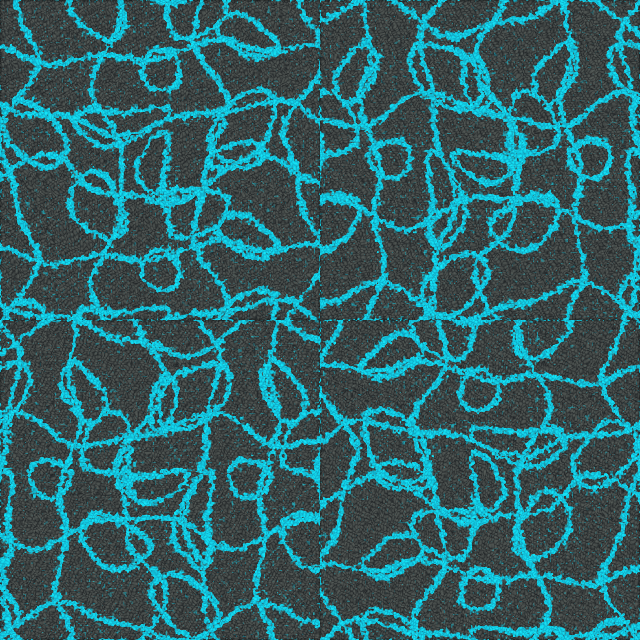
Reproduce this texture procedurally as a WebGL 2 fragment shader.

```glsl
#version 300 es
precision highp float;
// Four turned and mirrored carpet tiles of charcoal loops with tangled cyan lines.
uniform vec2 u_resolution;
out vec4 fragColor;

const float PERIOD = 0.625;             // the tangle repeats along a tile's y axis
const float WAVE = 6.2831853 / PERIOD;

float hash(vec2 p) {
  return fract(sin(dot(p, vec2(127.1, 311.7))) * 43758.5453);
}

float noise(vec2 p) {
  vec2 i = floor(p), f = fract(p);
  f = f * f * (3.0 - 2.0 * f);
  return mix(mix(hash(i), hash(i + vec2(1, 0)), f.x),
             mix(hash(i + vec2(0, 1)), hash(i + 1.0), f.x), f.y);
}

// Approximate distance to a tilted ellipse outline, repeated along y
float ring(vec2 p, vec2 center, vec2 radius, float tilt) {
  vec2 d = p - center;
  d.y -= PERIOD * round(d.y / PERIOD);
  float c = cos(tilt), s = sin(tilt);
  d = mat2(c, -s, s, c) * d;
  float k = length(d / radius);
  return abs(k * (k - 1.0)) / max(length(d / (radius * radius)), 0.001);
}

// Distance to the nearest line of the tangle
float tangle(vec2 p) {
  p += vec2(0.02 * sin(2.0 * WAVE * p.y + 7.0 * p.x), 0.018 * sin(19.0 * p.x + WAVE * p.y));
  float d = 1.0;

  // Strands running down the tile
  for (int i = 0; i < 4; i++) {
    float n = float(i), phase = WAVE * p.y + 2.1 * n;
    float slope = 0.05 * WAVE * cos(phase);
    d = min(d, abs(p.x - 0.05 - 0.3 * n - 0.05 * sin(phase)) / sqrt(1.0 + slope * slope));
  }
  // Strands running across it
  for (int i = 0; i < 3; i++) {
    float n = float(i), amp = 0.025 + 0.02 * n, freq = 6.0 + 1.5 * n;
    float phase = freq * p.x - 1.3 * n, slope = amp * freq * cos(phase);
    float y = p.y - 0.165 - 0.2 * n - amp * sin(phase);
    y -= PERIOD * round(y / PERIOD);
    d = min(d, abs(y) / sqrt(1.0 + slope * slope));
  }
  // Leaf and bean shaped loops
  d = min(d, ring(p, vec2(0.78, 0.11), vec2(0.10, 0.05), 0.15));
  d = min(d, ring(p, vec2(0.52, 0.21), vec2(0.055, 0.075), -0.3));
  d = min(d, ring(p, vec2(0.75, 0.49), vec2(0.08, 0.045), 0.0));
  d = min(d, ring(p, vec2(0.11, 0.42), vec2(0.075, 0.125), -0.25));
  d = min(d, ring(p, vec2(0.31, 0.64), vec2(0.07, 0.125), -0.15));
  d = min(d, ring(p, vec2(0.60, 0.66), vec2(0.10, 0.08), 0.35));
  d = min(d, ring(p, vec2(0.77, 0.39), vec2(0.10, 0.12), 0.2));
  d = min(d, ring(p, vec2(0.49, 0.52), vec2(0.045, 0.09), 0.1));
  d = min(d, ring(p, vec2(0.37, 0.385), vec2(0.14, 0.05), -0.15));
  return d;
}

void main() {
  vec2 uv = gl_FragCoord.xy / u_resolution;
  uv.y = 1.0 - uv.y;

  // Two by two tiles: mirror the lower row, quarter-turn the odd diagonal
  vec2 tile = floor(uv * 2.0), p = fract(uv * 2.0);
  vec2 border = min(p, 1.0 - p);
  if (tile.y > 0.5) p.x = 1.0 - p.x;
  if (tile.x != tile.y) p = vec2(1.0 - p.y, p.x);
  vec2 seed = tile * 37.0;

  // Staggered yarn loops, slightly twisted
  vec2 s = mat2(0.85, 0.5, -0.5, 0.85) * p * vec2(105.0, 88.0);
  s += 1.3 * vec2(noise(p * 70.0 + seed), noise(p * 70.0 + seed + 9.0));
  s.x += 0.5 * mod(floor(s.y), 2.0);
  float bump = 1.0 - smoothstep(0.15, 0.65, length(fract(s) - 0.5));
  float grain = noise(p * 190.0 + seed);
  float shade = 0.5 * bump + 0.4 * grain + 0.1 * hash(floor(s) + seed);

  // Stitches shift the lines sideways and leave ragged edges
  vec2 jitter = vec2(noise(p * 85.0 + seed), noise(p * 85.0 + seed + 21.0)) - 0.5;
  float d = tangle(p + 0.016 * jitter);

  // Broken lines, loose specks around them, and frayed tile seams
  float patches = noise(p * 9.0 + seed);
  float density = 0.84 * (1.0 - smoothstep(0.002, 0.0155, d));
  density += 0.01 + 0.13 * patches + 0.13 * exp(-28.0 * d);
  float seam = 1.0 - smoothstep(0.002, 0.007, min(border.x, border.y));
  density += 0.45 * seam * noise(p * 14.0 + seed);
  float stitch = noise(p * vec2(175.0, 150.0) + seed);
  float cyan = smoothstep(-0.17, 0.36, density - stitch);

  vec3 charcoal = mix(vec3(0.12, 0.135, 0.145), vec3(0.34, 0.365, 0.35), shade);
  charcoal *= 1.0 - 0.25 * seam;
  vec3 dyed = mix(vec3(0.06, 0.62, 0.74), vec3(0.08, 0.93, 1.0), shade);
  fragColor = vec4(mix(charcoal, dyed, cyan), 1.0);
}
```
